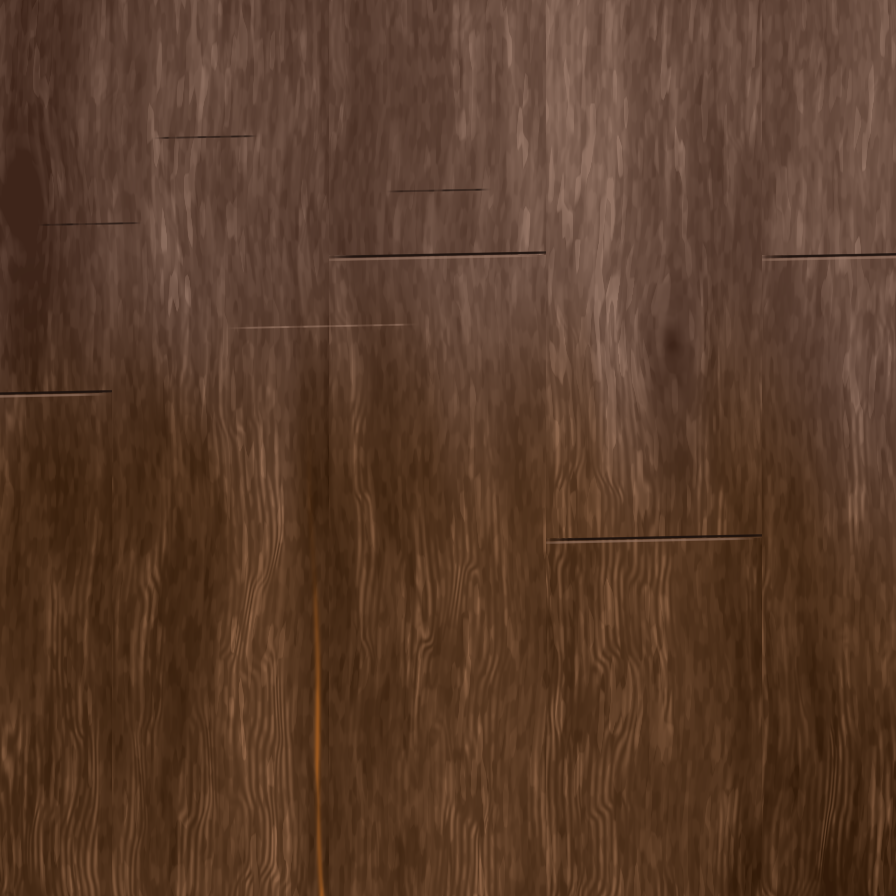
A Shadertoy shader for this texture:

```glsl
// Dark brown wooden floor: upright planks, fine grain, knots and short end joints.
#define PLANK_WIDTH 0.242
#define PLANK_SHIFT 0.125
#define BASE_TONE 0.42
#define STREAK_CONTRAST 0.42
#define FIBRE_CONTRAST 0.42
#define FLECK_CONTRAST 0.30
#define FIGURE_CONTRAST 0.20
#define FIGURE_FREQUENCY 800.0
#define SEAM_DEPTH 0.12
#define LINE_HALF 0.0013

const vec3 WARM_DARK = vec3(0.235, 0.135, 0.06);
const vec3 WARM_LIGHT = vec3(0.50, 0.345, 0.235);
const vec3 COOL_DARK = vec3(0.28, 0.18, 0.135);
const vec3 COOL_LIGHT = vec3(0.53, 0.41, 0.35);
const vec3 GAP_COLOR = vec3(0.10, 0.06, 0.045);
const vec3 EDGE_COLOR = vec3(0.60, 0.47, 0.40);
const vec3 AMBER = vec3(0.60, 0.34, 0.12);

vec3 hash3(vec2 p) {
    vec3 q = fract(p.xyx * vec3(0.1031, 0.1030, 0.0973));
    q += dot(q, q.yxz + 33.33);
    return fract((q.xxy + q.yzz) * q.zyx);
}

// Smooth cellular noise: random cell values blended by distance, centred on zero
float cells(vec2 p) {
    vec2 base = floor(p);
    float sum = 0.0, total = 0.0;
    for (int j = -1; j <= 1; j++)
    for (int i = -1; i <= 1; i++) {
        vec2 cell = base + vec2(i, j);
        vec3 h = hash3(cell + 200.0);
        vec2 d = cell + 0.15 + 0.7 * h.xy - p;
        float w = exp(-8.0 * dot(d, d));
        sum += w * h.z;
        total += w;
    }
    return sum / total - 0.5;
}

// Soft horizontal stroke; d is the offset from its centre
float stroke(vec2 d, float halfLength, float thickness, float aa) {
    float body = 1.0 - smoothstep(thickness - aa, thickness + aa, abs(d.y));
    return body * (1.0 - smoothstep(0.7, 1.0, abs(d.x) / halfLength));
}

void mainImage(out vec4 fragColor, in vec2 fragCoord) {
    vec2 uv = fragCoord / iResolution.xy;
    float aa = 0.75 / iResolution.y;

    // Plank layout
    float across = (uv.x - PLANK_SHIFT) / PLANK_WIDTH + 1.0;
    float column = floor(across);
    float local = across - column;
    float joint = column == 1.0 ? -1.0 : 0.57 - 0.17 * cos(2.6 * (column - 3.0));
    float upper = smoothstep(-aa, aa, uv.y - joint);
    float piece = column * 2.0 + step(joint, uv.y);
    vec3 plank = hash3(vec2(piece + 3.0, 17.0));

    // Knots push the grain aside
    float hasKnot = step(mod(column, 3.0), 0.5) * upper;
    vec2 k = vec2((local - 0.58) * PLANK_WIDTH / 0.028, (uv.y - joint - 0.22) / 0.055);
    float k2 = dot(k, k);
    vec2 bent = uv;
    bent.x -= hasKnot * 0.018 * k.x * exp(-0.45 * k2);
    bent.x += 0.004 * sin(9.0 * uv.y + 3.0 * uv.x) + 0.002 * sin(23.0 * uv.y + 8.0 * uv.x);
    vec2 grain = bent + floor(plank.xy * 5.0);

    // Grain from broad bands, shared by neighbours, down to fibres
    float broad = cells(bent * vec2(12.0, 1.8) + 40.0);
    float streak = cells(grain * vec2(36.0, 5.0));
    float fibre = cells(grain * vec2(115.0, 13.0));
    float fine = cells(grain * vec2(230.0, 60.0));
    float fleck = smoothstep(0.12, 0.38, cells(grain * vec2(170.0, 26.0) + 90.0));
    float warp = cells(grain * vec2(26.0, 11.0));
    float lower = 1.0 - smoothstep(0.40, 0.72, uv.y);
    float figure = sin(FIGURE_FREQUENCY * bent.x + 17.0 * warp);
    figure *= smoothstep(-0.15, 0.30, streak + 0.4 * broad) * (0.15 + 0.85 * lower);
    figure *= clamp(0.75 + 1.8 * fibre + fine, 0.0, 1.5);

    float tone = BASE_TONE + 0.16 * (plank.z - 0.5);
    tone += STREAK_CONTRAST * (broad + 0.6 * streak);
    tone += FIBRE_CONTRAST * (fibre * (0.6 + streak) + 0.55 * fine);
    tone += FLECK_CONTRAST * (fleck - 0.2) * (0.6 + broad + streak);
    tone += FIGURE_CONTRAST * figure;

    // Knot core, rings and the stain running along the plank
    tone -= hasKnot * (0.30 * exp(-2.5 * k2) + 0.10 * exp(-0.5 * k2) * sin(7.0 * sqrt(k2) + 8.0 * warp));
    tone -= hasKnot * 0.30 * exp(-0.35 * k.x * k.x - 0.02 * k.y * k.y);

    // Light falls on the upper middle and fades toward the lower right
    vec2 lit = (uv - vec2(0.60, 0.88)) / vec2(0.15, 0.28);
    vec2 shade = (uv - vec2(1.0, 0.0)) / vec2(0.18, 0.24);
    tone += 0.20 * exp(-dot(lit, lit)) - 0.32 * exp(-dot(shade, shade));
    tone -= 0.05 * (1.0 - smoothstep(0.0, 0.5, uv.x));

    // Long seams that come and go along their length
    float seam = (local - step(0.5, local)) * PLANK_WIDTH;
    float wear = smoothstep(-0.3, 0.9, sin(11.0 * uv.y + 4.0 * floor(across + 0.5)) + fibre);
    tone -= SEAM_DEPTH * wear * exp(-pow(seam / 0.004, 2.0));
    tone += 0.6 * SEAM_DEPTH * wear * exp(-pow((seam - 0.008) / 0.006, 2.0));

    // Cool brown above, warm brown below
    float warmth = 1.0 - smoothstep(0.38, 0.72, uv.y + 0.12 * broad + 0.12 * smoothstep(0.8, 1.0, uv.x));
    tone = clamp(tone, -0.15, 1.15);
    vec3 color = mix(mix(COOL_DARK, COOL_LIGHT, tone), mix(WARM_DARK, WARM_LIGHT, tone), warmth);

    // Thin amber streak
    float amberX = uv.x - 0.359 + 0.025 * uv.y + 0.002 * sin(17.0 * uv.y);
    float amber = exp(-pow(amberX / 0.003, 2.0)) * (1.0 - smoothstep(0.15, 0.55, uv.y));
    color = mix(color, AMBER, amber * clamp(0.65 + fibre, 0.0, 1.0));

    // End joints: dark gap with a pale lip below
    vec2 d = vec2((local - 0.5) * PLANK_WIDTH, uv.y - joint - 0.005 * (local - 0.5));
    color = mix(color, EDGE_COLOR, 0.6 * stroke(d + vec2(0.01, 0.0032), 0.13, LINE_HALF, aa));
    color = mix(color, GAP_COLOR, 0.9 * stroke(d - vec2(0.01, 0.0), 0.14, LINE_HALF, aa));

    // Short faint cross marks, one of them pale
    for (int i = 0; i < 4; i++) {
        float n = float(i);
        vec2 m = uv - vec2(0.10 + 0.13 * n, 0.75 + 0.12 * sin(2.2 * n));
        m.y -= 0.02 * m.x;
        float pale = i == 2 ? 1.0 : 0.0;
        float mark = stroke(m, mix(0.06, 0.11, pale), 0.8 * LINE_HALF, aa);
        color = mix(color, mix(GAP_COLOR, EDGE_COLOR, pale), (0.5 + 0.5 * fibre) * mark);
    }
    fragColor = vec4(color, 1.0);
}
```
